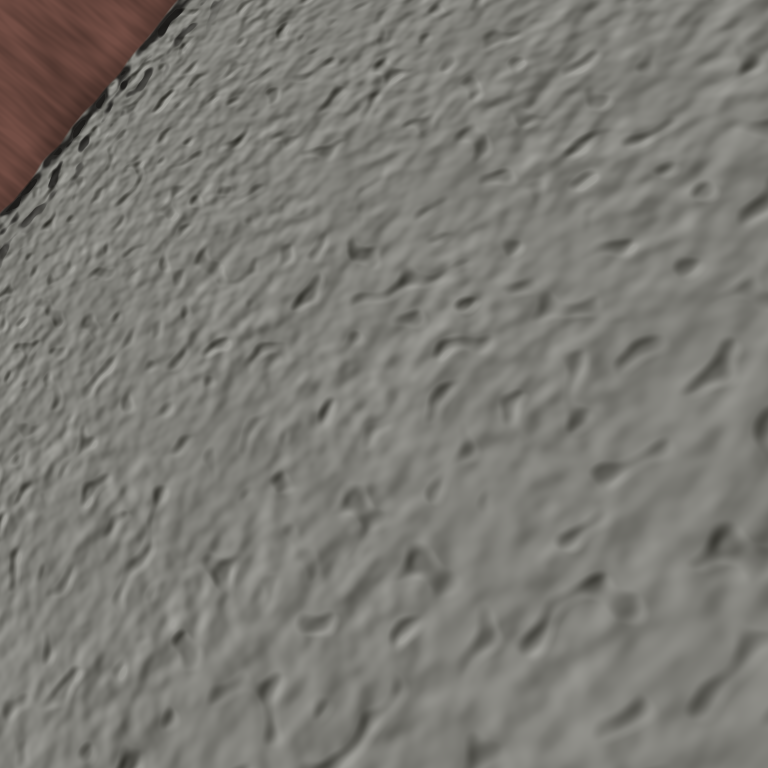
Give the GLSL for this texture, as a WebGL 1 fragment shader.

```glsl
precision highp float;
// Rough grey plaster receding in perspective to a strip of reddish wood in the upper left corner.
uniform vec2 u_resolution;

vec2 randomGradient(vec2 cell) {
  float angle = 6.2832 * fract(sin(dot(cell, vec2(127.1, 311.7))) * 43758.5453);
  return vec2(cos(angle), sin(angle));
}

float noise(vec2 p) {
  vec2 cell = floor(p), f = p - cell;
  vec2 w = f * f * f * (f * (f * 6.0 - 15.0) + 10.0);
  float a = dot(randomGradient(cell), f);
  float b = dot(randomGradient(cell + vec2(1, 0)), f - vec2(1, 0));
  float c = dot(randomGradient(cell + vec2(0, 1)), f - vec2(0, 1));
  float d = dot(randomGradient(cell + vec2(1, 1)), f - vec2(1, 1));
  return mix(mix(a, b, w.x), mix(c, d, w.x), w.y);
}

// x runs along the wood edge, y is the distance from it into the plaster.
vec2 edgeCoords(vec2 uv) {
  vec2 q = uv - vec2(0.0, 0.72);
  return vec2(dot(q, vec2(0.641, 0.767)), dot(q, vec2(0.767, -0.641)));
}

float nearness(vec2 e) {
  return max(e.y, -0.05) + 0.42;
}

// Grains shrink toward the wood and stretch along its edge.
vec2 wallCoords(vec2 e) {
  float s = nearness(e);
  return 25.0 * vec2((e.x - 0.05) / s, log(s) - 0.4 / s);
}

float pits(vec2 p) {
  return smoothstep(0.2, 0.55, noise(p * 0.8 + 17.3));
}

float height(vec2 uv) {
  vec2 e = edgeCoords(uv);
  vec2 p = wallCoords(e);
  float fine = 1.0 - smoothstep(0.5, 1.4, nearness(e));
  float h = 0.5 * noise(p * 0.5 + 5.1) + 0.9 * noise(p);
  h += (0.22 + 0.1 * fine) * noise(p * 1.8 + 31.7);
  h += 0.03 * fine * noise(p * 3.5 + 9.4);
  return h - 0.65 * pits(p);
}

vec3 plaster(vec2 uv) {
  vec2 e = edgeCoords(uv);
  vec2 p = wallCoords(e);

  // Relief lit from the upper left, in patches of varying roughness.
  vec2 toLight = vec2(-0.85, 0.53) * 0.009 * nearness(e);
  float slope = height(uv) - height(uv + toLight);
  float roughness = 0.95 + 0.8 * noise(p * 0.23 + 3.3);
  float light = slope * roughness * (slope < 0.0 ? 0.22 : 0.17);
  light = clamp(light, -0.25, 0.12);
  light += 0.045 * noise(p * 0.3 + 40.0) - 0.085 * pits(p);
  vec3 color = vec3(0.498, 0.496, 0.474) + light;

  // Dark broken gaps beside the wood.
  float band = smoothstep(-0.004, 0.004, e.y) * (1.0 - smoothstep(0.012, 0.06, e.y));
  float gaps = noise(vec2(e.x * 32.0, e.y * 75.0)) + 0.3 * noise(e * vec2(70.0, 120.0));
  float seam = 1.0 - smoothstep(0.003, 0.01, abs(e.y - 0.004));
  float dark = band * smoothstep(0.08, 0.32, gaps);
  dark = max(dark, 0.9 * seam * smoothstep(-0.3, 0.1, gaps));
  return mix(color, vec3(0.07, 0.065, 0.06), 0.9 * dark);
}

vec3 wood(vec2 e) {
  float streaks = noise(vec2(e.x * 75.0, e.y * 11.0));
  streaks += 0.6 * noise(vec2(e.x * 170.0, e.y * 24.0) + 8.0);
  float tone = 0.72 + 0.5 * streaks + 0.6 * noise(e * 9.0 + 2.0);
  tone -= 0.45 * smoothstep(-0.035, 0.0, e.y);
  return mix(vec3(0.27, 0.185, 0.16), vec3(0.435, 0.295, 0.26), clamp(tone, 0.0, 1.1));
}

void main() {
  vec2 uv = gl_FragCoord.xy / u_resolution;
  vec2 e = edgeCoords(uv);
  float edge = e.y + 0.004 * noise(vec2(e.x * 30.0, 4.5));
  vec3 color = mix(wood(e), plaster(uv), smoothstep(-0.002, 0.002, edge));
  gl_FragColor = vec4(color, 1.0);
}
```
